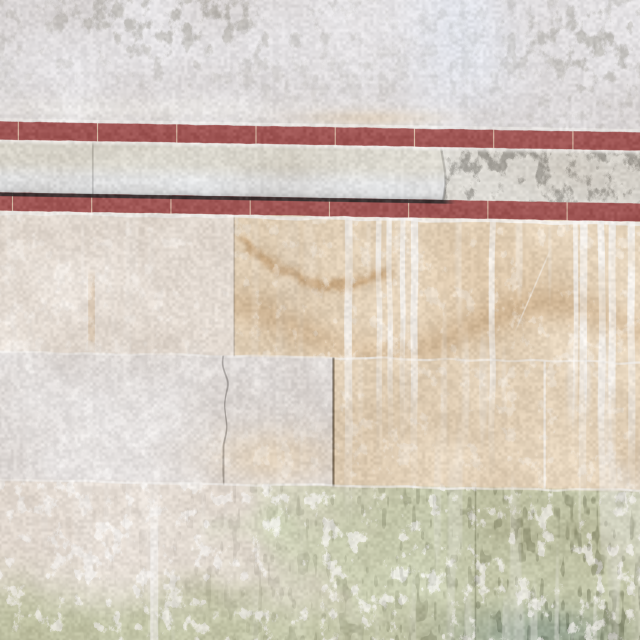
Write a Shadertoy shader that draws this texture.

```glsl
// Weathered wall: plaster, a moulding between red tile bands, and stained stone blocks.

const float SLOPE = 0.017, GRAIN = 0.085;
const float TOP_BAND = 0.796, LOW_BAND = 0.685, BAND_HALF = 0.0138;
const float TILE_PITCH = 0.1238, MOULD_BREAK = 0.692;
const float COURSE_A = 0.45, COURSE_B = 0.25;
const vec3 PLASTER = vec3(0.875, 0.862, 0.865);
const vec3 LIME = vec3(0.935, 0.925, 0.915);
const vec3 TILE = vec3(0.625, 0.335, 0.33);
const vec3 PALE = vec3(0.89, 0.855, 0.82);
const vec3 GREY = vec3(0.875, 0.857, 0.848);
const vec3 SAND = vec3(0.882, 0.812, 0.715);
const vec3 OCHRE = vec3(0.775, 0.645, 0.49);
const vec3 ALGAE = vec3(0.735, 0.745, 0.63);
const vec3 DEEP_ALGAE = vec3(0.56, 0.62, 0.555);
const float DRIP_X[11] = float[11](0.545, 0.592, 0.609, 0.629, 0.648, 0.769,
  0.899, 0.911, 0.94, 0.957, 0.986);

float hash(vec2 p) { return fract(sin(dot(p, vec2(127.1, 311.7))) * 43758.5453); }

float noise(vec2 p) {
  vec2 i = floor(p), f = fract(p);
  f = f * f * (3.0 - 2.0 * f);
  return mix(mix(hash(i), hash(i + vec2(1, 0)), f.x),
    mix(hash(i + vec2(0, 1)), hash(i + 1.0), f.x), f.y);
}

float fbm(vec2 p) {
  float sum = 0.0, amp = 0.5;
  for (int i = 0; i < 5; i++) {
    sum += amp * noise(p);
    p = mat2(1.6, 1.2, -1.2, 1.6) * p + 7.3;
    amp *= 0.5;
  }
  return sum;
}

// Soft stripe around zero
float line(float x, float w) { return 1.0 - smoothstep(w - 0.001, w + 0.0015, abs(x)); }

float blob(vec2 p, float x, float y, float rx, float ry) {
  vec2 d = (p - vec2(x, y)) / vec2(rx, ry);
  return exp(-dot(d, d));
}

float span(float x, float a, float b) {
  return smoothstep(a - 0.015, a + 0.015, x) - smoothstep(b - 0.015, b + 0.015, x);
}

vec3 plaster(vec2 p, float v, float fine) {
  vec3 c = mix(PLASTER, vec3(0.9, 0.915, 0.95), 0.8 * blob(p, 0.72, 0.95, 0.08, 0.13));
  float worn = blob(p, 0.28, 0.97, 0.22, 0.07) + blob(p, 0.93, 0.93, 0.13, 0.08);
  c -= vec3(0.1, 0.1, 0.115) * smoothstep(0.46, 0.68, fine) * (0.45 + worn);
  c = mix(c, LIME, 0.7 * blob(p, 0.2, 0.83, 0.32, 0.018));
  c = mix(c, SAND, 0.6 * blob(p, 0.58, 0.815, 0.11, 0.014));
  return mix(c, LIME, 0.7 * line(v - 0.813, 0.002));
}

vec3 moulding(vec2 p, float v, float fine) {
  float t = clamp((v - 0.697) / 0.085, 0.0, 1.0);
  vec3 curved = mix(vec3(0.87), vec3(0.845, 0.83, 0.79), smoothstep(0.25, 0.65, t));
  curved -= 0.18 * exp(-t * 13.0);
  vec3 rough = vec3(0.855, 0.842, 0.815) - 0.22 * smoothstep(0.5, 0.7, fine);
  float edge = p.x - MOULD_BREAK - 0.004 * sin(t * 4.0);
  vec3 c = mix(curved, rough, smoothstep(-0.003, 0.003, edge));
  c -= 0.15 * (line(edge, 0.0015) + line(p.x - 0.145, 0.001));
  return mix(c, LIME, 0.8 * smoothstep(0.9, 0.99, t));
}

float drips(vec2 p) {
  float sum = 0.0;
  for (int i = 0; i < 11; i++) {
    float id = float(i), r = hash(vec2(id, 4.7));
    float x = p.x - DRIP_X[i] - 0.003 * (noise(vec2(p.y * 12.0, id)) - 0.5);
    float reach = smoothstep(0.22, 0.5, p.y + 0.15 * (r - 0.5));
    sum += line(x, 0.003 + 0.003 * r) * reach * (0.4 + 0.5 * noise(vec2(id, p.y * 25.0)));
  }
  float veil = smoothstep(0.62, 0.85, noise(p * vec2(85, 5)));
  sum += veil * (0.15 + 0.25 * smoothstep(0.5, 0.95, p.x));
  sum += 0.6 * line(p.x - 0.241, 0.006) * (1.0 - smoothstep(0.12, 0.28, p.y));
  sum += 0.5 * line(p.x - 0.83 - 0.43 * (p.y - 0.54), 0.001) * span(p.y, 0.49, 0.6);
  return min(sum, 0.8);
}

vec3 stone(vec2 p, float v, float cloud, float fine) {
  float right = smoothstep(0.364, 0.368, p.x);
  float top = smoothstep(-0.002, 0.002, v - COURSE_A);
  float low = 1.0 - smoothstep(-0.004, 0.004, v - COURSE_B);
  float mid = 1.0 - top - low;
  // Block colours
  vec3 middle = mix(GREY, SAND, smoothstep(0.518, 0.523, p.x));
  middle = mix(middle, SAND, 0.85 * blob(p, 0.43, 0.285, 0.1, 0.045));
  float damp = smoothstep(0.3, 0.64, p.x + 0.5 * cloud - 0.25);
  damp = max(damp, 1.0 - smoothstep(0.0, 0.14, p.y + 0.12 * cloud - 0.06));
  vec3 c = mix(PALE, SAND, right) * top + middle * mid + mix(PALE, ALGAE + 0.04, damp) * low;
  // Rusty stains: sagging arc, broad swell and thin runs
  float d = p.x - 0.53;
  float arcY = 0.553 + (d < 0.0 ? 3.0 * d * d : 0.2 * d) - 0.025 * (fine - 0.5);
  float rust = 0.85 * exp(-pow((p.y - arcY) / 0.01, 2.0)) * span(p.x, 0.375, 0.61);
  rust += 0.42 * right * exp(-pow((p.y - 0.485 + 0.04 * cos(p.x * 12.0 - 7.2)) / 0.028, 2.0));
  rust += 0.28 * blob(p, 0.76, 0.57, 0.13, 0.08);
  rust += 0.35 * line(p.x - 0.143, 0.005) * span(p.y, 0.46, 0.57);
  c = mix(c, OCHRE, top * min(rust, 1.0));
  // Algae, white crust and dark pits
  c = mix(c, ALGAE, 0.6 * low * blob(p, 0.8, 0.17, 0.3, 0.055));
  c = mix(c, DEEP_ALGAE, 0.85 * blob(p, 0.84, 0.01, 0.13, 0.04));
  c = mix(c, LIME, smoothstep(0.57, 0.69, fine) * (0.3 + 0.4 * low));
  c -= 0.14 * low * p.x * smoothstep(0.64, 0.8, noise(p * vec2(150, 55)));
  c = mix(c, LIME, drips(p));
  // Joints and cracks
  float wob = 0.004 * (noise(p * 30.0) - 0.5);
  float level = line(v - COURSE_A + wob, 0.0015) + line(v - COURSE_B + wob, 0.0015);
  c = mix(c, LIME, level * (0.35 + 0.5 * noise(p * 45.0)));
  float cracks = 0.6 * (top * line(p.x - 0.366, 0.001) + low * line(p.x - 0.743, 0.001));
  cracks += mid * (line(p.x - 0.352 + 3.0 * wob, 0.001) + 1.7 * line(p.x - 0.521, 0.0014));
  c = mix(c - 0.22 * cracks, LIME, 0.7 * mid * line(p.x - 0.851, 0.0015));
  return mix(c, LIME, 0.8 * line(v - 0.668 + wob, 0.003));
}

vec3 addTiles(vec3 c, float x, float y, float fine) {
  float joint = (fract(x / TILE_PITCH + 0.5) - 0.5) * TILE_PITCH;
  vec3 tile = mix(TILE + 0.6 * y, SAND, 0.9 * line(joint, 0.0005));
  return mix(c, tile, line(y + 0.002 * (fine - 0.5), BAND_HALF));
}

void mainImage(out vec4 fragColor, in vec2 fragCoord) {
  vec2 p = fragCoord / iResolution.xy;
  float v = p.y + SLOPE * p.x;
  float cloud = fbm(p * vec2(9, 11)), fine = fbm(p * vec2(65, 50));
  vec3 c = v < LOW_BAND ? stone(p, v, cloud, fine) :
    v < TOP_BAND ? moulding(p, v, fine) : plaster(p, v, fine);
  c += (cloud - 0.48) * vec3(0.12, 0.14, 0.16);
  c = addTiles(c, p.x - 0.0286, v - TOP_BAND, fine);
  c = addTiles(c, p.x - 0.0195, v - LOW_BAND, fine);
  // Shadow under the moulding
  float shade = line(v - 0.6965, 0.0026) * (1.0 - smoothstep(0.69, 0.715, p.x));
  c = mix(c, vec3(0.2, 0.18, 0.18), 0.9 * shade);
  c += GRAIN * (noise(p * 210.0) - 0.5 + 0.5 * (fine - 0.48));
  fragColor = vec4(clamp(c, 0.0, 1.0), 1.0);
}
```
